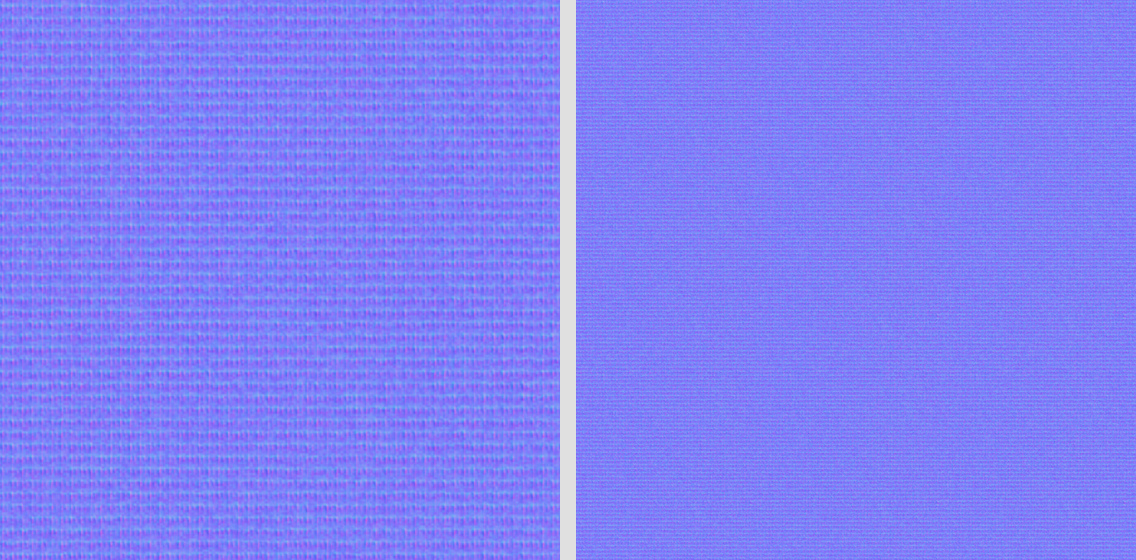
Left, the tile; right, the same tile 3 across and 3 down.
Reproduce this texture map procedurally as a WebGL 1 fragment shader.

```glsl
precision highp float;
// Tangent-space normal map of a fine waffle-knit fabric with fuzzy yarn.

uniform vec2 u_resolution;

#define STITCHES vec2(57.0, 46.0)  // repeats across and down
#define PHASE vec2(0.23, 0.40)     // column line and row crest inside a cell
#define ROW_HEIGHT 0.00045         // heights are in canvas widths
#define KNOB_HEIGHT 0.00066
#define RIB_HEIGHT 0.00036
#define WOBBLE vec2(0.08, 0.16)    // yarn displacement in cells
#define FUZZ_TILT vec2(0.30, 0.36) // slope noise of loose fibres
#define LEAN 0.22                  // sideways tilt of the lower row faces
#define BLUE_LEVEL 0.962
#define STEP 0.0006                // slope sampling distance

float hash(vec2 p) {
  vec3 q = fract(vec3(p.xyx) * 0.1031);
  q += dot(q, q.yzx + 33.33);
  return fract((q.x + q.y) * q.z);
}

// Value noise that wraps over the canvas after "period" lattice cells.
float wrapNoise(vec2 uv, vec2 period) {
  vec2 p = uv * period;
  vec2 cell = floor(p);
  vec2 f = p - cell;
  f = f * f * (3.0 - 2.0 * f);
  vec2 lo = mod(cell, period);
  vec2 hi = mod(cell + 1.0, period);
  float bottom = mix(hash(lo), hash(vec2(hi.x, lo.y)), f.x);
  float top = mix(hash(vec2(lo.x, hi.y)), hash(hi), f.x);
  return mix(bottom, top, f.y);
}

// Periodic bump with a different width on each side of its crest.
float skewBump(float x, float before, float after) {
  float split = before / (before + after);
  float d = fract(x + split) - split;
  float s = d / (d < 0.0 ? before : after);
  return exp(-0.5 * s * s);
}

float fabricHeight(vec2 uv) {
  vec2 cell = uv * STITCHES - PHASE;
  vec2 sway = vec2(wrapNoise(uv + 0.37, STITCHES),
                   wrapNoise(uv, STITCHES * vec2(2.0, 1.0))) - 0.5;
  cell += WOBBLE * sway;

  // A low horizontal yarn: steep upper face, softer lower face.
  float row = skewBump(cell.y, 0.21, 0.13);
  float strength = 0.4 + 1.2 * wrapNoise(uv + 0.71, STITCHES * vec2(2.0, 1.0));

  // Two raised knobs per stitch break the row into short dashes.
  float knobs = skewBump(cell.x, 0.16, 0.12)
              + 0.7 * skewBump(cell.x - 0.46, 0.13, 0.11);

  // A thin rib runs on through the gaps; a stub hangs below each crest.
  float hang = skewBump(cell.y + 0.16, 0.20, 0.14);
  float ribs = skewBump(cell.x, 0.09, 0.07) * (0.6 + 0.7 * hang)
             + 0.6 * hang * skewBump(cell.x - 0.46, 0.08, 0.07);

  return ROW_HEIGHT * row + KNOB_HEIGHT * strength * knobs * row
       + RIB_HEIGHT * (0.5 + 0.5 * strength) * ribs;
}

// Fine fibres: sideways slopes run along columns, upward slopes along rows.
vec2 fuzzTilt(vec2 uv) {
  vec2 fine = vec2(wrapNoise(uv, vec2(256.0, 171.0)),
                   wrapNoise(uv + 0.53, vec2(192.0, 256.0)));
  vec2 broad = vec2(wrapNoise(uv + 0.19, vec2(128.0, 96.0)),
                    wrapNoise(uv + 0.83, vec2(96.0, 128.0)));
  return mix(fine, broad, 0.3) - 0.5;
}

void main() {
  vec2 uv = gl_FragCoord.xy / u_resolution;
  vec2 dx = vec2(STEP, 0.0);
  vec2 dy = vec2(0.0, STEP);
  vec2 tilt = vec2(fabricHeight(uv - dx) - fabricHeight(uv + dx),
                   fabricHeight(uv - dy) - fabricHeight(uv + dy)) / (2.0 * STEP);
  tilt += FUZZ_TILT * fuzzTilt(uv);
  tilt.x += LEAN * max(-tilt.y, 0.0) - 0.008;

  // Encode the unit normal as colour.
  vec3 normal = normalize(vec3(tilt, 1.0));
  vec3 color = 0.5 + 0.5 * normal;
  color.b += BLUE_LEVEL - 0.985;
  gl_FragColor = vec4(color, 1.0);
}
```
